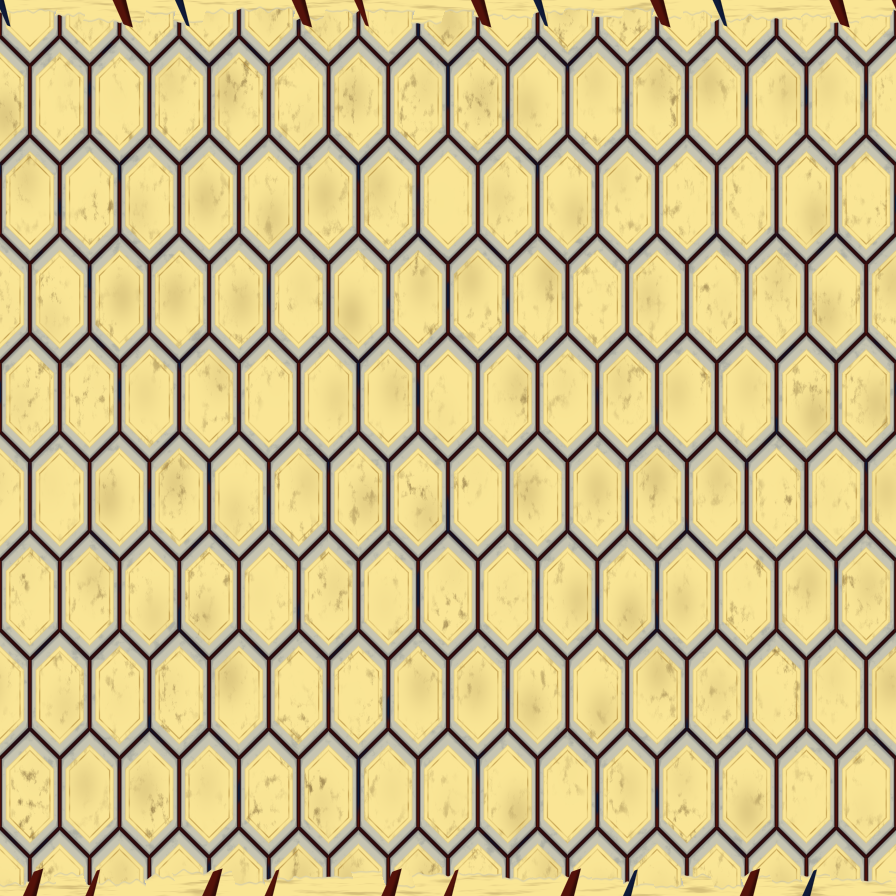
Reproduce this pattern procedurally as a three.js fragment shader.

```glsl
// Worn yellow tiles: elongated hexagons with grey bevels, dark joints and torn borders.
varying vec2 vUv;

// Layout, in canvas units
const float COLUMNS = 15.0;
const float ROW_PITCH = 0.1104;
const float FIRST_ROW_Y = 0.8878;
const float HALF_WIDTH = 0.5 / COLUMNS;
const float HALF_HEIGHT = 0.5 * (ROW_PITCH + HALF_WIDTH);
const float JOINT = 0.0021;        // half the joint width
const float SIDE_INSET = 0.0064;   // bevel reach on upright edges
const float SLANT_INSET = 0.0118;  // bevel reach on slanted edges
const float FACE_DROP = 0.0012;    // face sits slightly low in its frame
const float GROOVE_INSET = 0.0046;
const float GROOVE = 0.0006;
const float SOFT = 0.0009;         // edge smoothing
const float STAIN = 0.72;
const float HAZE = 0.55;

// Colours
const vec3 FACE = vec3(0.98, 0.90, 0.585);
const vec3 TAN = vec3(0.79, 0.70, 0.44);
const vec3 BROWN = vec3(0.47, 0.37, 0.20);
const vec3 GOLD = vec3(0.70, 0.55, 0.24);
const vec3 PALE = vec3(0.78, 0.77, 0.69);
const vec3 STEEL = vec3(0.60, 0.61, 0.58);
const vec3 RED = vec3(0.33, 0.07, 0.04);
const vec3 BLACK = vec3(0.11, 0.03, 0.05);
const vec3 NAVY = vec3(0.06, 0.10, 0.22);

vec2 hash2(vec2 p) {
  vec3 q = fract(p.xyx * vec3(0.1031, 0.1030, 0.0973));
  q += dot(q, q.yzx + 33.33);
  return fract((q.xx + q.yz) * q.zy);
}

float gradientNoise(vec2 p) {
  vec2 i = floor(p), f = fract(p);
  vec2 u = f * f * f * (f * (f * 6.0 - 15.0) + 10.0);
  vec2 e = vec2(0.0, 1.0);
  float a = dot(hash2(i) * 2.0 - 1.0, f);
  float b = dot(hash2(i + e.yx) * 2.0 - 1.0, f - e.yx);
  float c = dot(hash2(i + e) * 2.0 - 1.0, f - e);
  float d = dot(hash2(i + e.yy) * 2.0 - 1.0, f - e.yy);
  return mix(mix(a, b, u.x), mix(c, d, u.x), u.y);
}

float fbm(vec2 p) {
  float sum = 0.0, gain = 0.6;
  for (int i = 0; i < 4; i++) {
    sum += gain * gradientNoise(p);
    p = p * 2.03 + 17.3;
    gain *= 0.55;
  }
  return sum;
}

float inside(float d) { return smoothstep(-SOFT, SOFT, d); }

// Distances inward from the upright (x) and slanted (y) edges
vec2 hexDepth(vec2 q) {
  q = abs(q);
  return vec2(HALF_WIDTH - q.x, (HALF_HEIGHT - q.x - q.y) * 0.70711);
}

// Offset from the centre of the enclosing tile (xy) and its index (zw)
vec4 findTile(vec2 p) {
  vec4 best = vec4(0.0);
  float deepest = -1.0;
  float row = floor((FIRST_ROW_Y - p.y) / ROW_PITCH);
  for (int i = 0; i < 2; i++) {
    float shift = 0.5 * mod(row, 2.0);
    float column = floor(p.x * COLUMNS - shift + 0.5);
    vec2 q = p - vec2((column + shift) / COLUMNS, FIRST_ROW_Y - row * ROW_PITCH);
    vec2 depth = hexDepth(q);
    float d = min(depth.x, depth.y);
    if (d > deepest) { deepest = d; best = vec4(q, column, row); }
    row += 1.0;
  }
  return best;
}

vec3 faceColour(vec2 p, vec4 tile, float faceDepth) {
  vec2 seed = hash2(tile.zw + 40.0);
  vec2 drift = (hash2(tile.zw + 90.0) - 0.5) * vec2(0.024, 0.05);
  vec2 h = (tile.xy - drift) / vec2(0.016, 0.026);
  vec3 colour = mix(FACE, TAN, HAZE * seed.x * exp(-dot(h, h)));
  // Mottled stains gather in patches of upright flecks
  float cloud = smoothstep(-0.22, 0.38, gradientNoise(p * vec2(27.0, 17.0) + seed * 5.0));
  float fleck = smoothstep(0.02, 0.42, fbm(p * vec2(100.0, 58.0) + seed * 31.0));
  colour = mix(colour, BROWN, STAIN * cloud * fleck * (0.45 + 0.55 * seed.y));
  // Scored line and thin rim
  float worn = 0.35 + 0.65 * smoothstep(-0.2, 0.3, gradientNoise(p * 75.0));
  float groove = inside(GROOVE - abs(faceDepth - GROOVE_INSET));
  float rim = 1.0 - smoothstep(0.0, 0.0018, faceDepth);
  return mix(mix(colour, GOLD, 0.75 * groove * worn), TAN, 0.5 * rim);
}

// Torn strip with slanting shards along the top and bottom
vec3 addTornBorder(vec3 colour, vec2 p) {
  float top = step(0.5, p.y);
  float edge = min(p.y, 1.0 - p.y);
  float x = p.x * COLUMNS - 0.5 * (1.0 - top);
  float joint = floor(x + 0.5);
  float ragged = 0.011 + 0.017 * hash2(vec2(floor(x * 2.0 + edge * 9.0), top + 7.0)).x;
  ragged += 0.008 * gradientNoise(vec2(p.x * 95.0, top * 9.0));
  float streak = smoothstep(0.0, 0.4, fbm(vec2(p.x * 16.0, p.y * 150.0)));
  vec3 scrap = mix(mix(FACE, TAN, 0.75 * streak), PALE, 0.6 * smoothstep(0.003, 0.0, ragged - edge));
  colour = mix(colour, scrap, inside(ragged - edge));
  float turn = mod(joint + top, 3.0);
  float lean = (x - joint) / COLUMNS - 0.004 - 0.35 * (edge - 0.012);
  float width = mix(0.0075, 0.0045, step(0.5, turn)) - 0.1 * edge;
  float shard = inside(width - abs(lean)) * inside(0.029 - edge + 0.4 * lean) * step(turn, 1.5);
  float blue = turn * step(0.5, hash2(vec2(joint, top)).x);
  return mix(colour, mix(RED, NAVY, blue) * (1.0 - 0.4 * smoothstep(0.0, 0.005, lean)), shard);
}

void main() {
  vec4 tile = findTile(vUv);
  vec2 depth = hexDepth(tile.xy);
  float d = min(depth.x, depth.y);
  vec2 faceEdge = hexDepth(tile.xy + vec2(0.0, FACE_DROP)) - vec2(SIDE_INSET, SLANT_INSET);
  float face = min(faceEdge.x, faceEdge.y);
  // Bevel runs from steel at the joint to pale at the face
  float across = max(d - JOINT, 0.0) / (max(d - JOINT, 0.0) + max(-face, 0.0) + 0.0001);
  float grime = smoothstep(0.05, 0.4, fbm(vUv * 65.0));
  vec3 bevel = mix(STEEL, PALE, smoothstep(0.05, 0.4, across));
  bevel = mix(bevel, STEEL, 0.5 * grime);
  // Joint has a rusty or bluish core, strongest on upright edges
  float tint = gradientNoise(vUv * vec2(31.0, 24.0));
  vec3 core = mix(RED, NAVY, smoothstep(0.12, 0.32, tint));
  float glow = (1.0 - smoothstep(0.0, JOINT, d)) * mix(0.45, 1.0, step(depth.x, depth.y));
  vec3 colour = mix(mix(BLACK, core, glow), bevel, inside(d - JOINT));
  colour = mix(colour, faceColour(vUv, tile, face), inside(face));
  gl_FragColor = vec4(addTornBorder(colour, vUv), 1.0);
}
```
